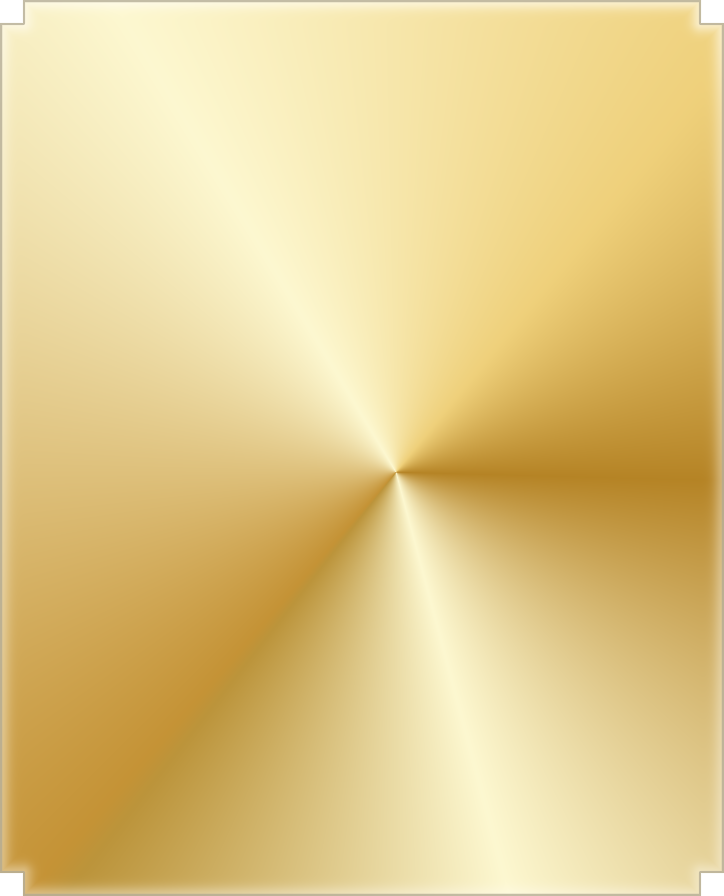
Write a Shadertoy shader that draws this background.

```glsl
// Linear blend between two angular stops, in degrees
vec3 stop(vec3 base, vec3 next, float from, float to, float angle) {
    return mix(base, next, clamp((angle - from) / (to - from), 0.0, 1.0));
}

// Conic sweep of brushed gold, counter-clockwise from the dark ray
vec3 goldSweep(float angle) {
    vec3 bronze = vec3(0.71, 0.515, 0.145);
    vec3 cream = vec3(0.99, 0.97, 0.815);
    vec3 color = stop(bronze, vec3(0.935, 0.815, 0.48), 0.0, 52.5, angle);
    color = stop(color, cream, 52.5, 122.5, angle);
    color = stop(color, vec3(0.77, 0.575, 0.21), 122.5, 230.5, angle);
    color = stop(color, vec3(0.735, 0.58, 0.23), 230.5, 233.5, angle);
    color = stop(color, cream, 233.5, 286.5, angle);
    return stop(color, bronze, 286.5, 360.0, angle);
}

// Depth inside a rectangle with square notches cut from its corners
float plaqueDepth(vec2 p, vec2 size, float notch) {
    vec2 edge = 0.5 * size - abs(p - 0.5 * size);
    vec2 inner = edge - notch;
    float corner = length(max(inner, 0.0)) + min(max(inner.x, inner.y), 0.0);
    return min(min(edge.x, edge.y), corner);
}

void mainImage(out vec4 fragColor, in vec2 fragCoord) {
    vec2 p = fragCoord / iResolution.y;
    vec2 size = vec2(iResolution.x / iResolution.y, 1.0);
    float pixel = 1.0 / iResolution.y;

    // Metallic rays
    vec2 ray = p - vec2(0.547, 0.473) * size;
    float angle = mod(degrees(atan(ray.y, ray.x)) + 1.5, 360.0);
    vec3 color = goldSweep(angle);

    // Soft inner glow, strongest along the top
    float depth = plaqueDepth(p, size, 0.0255);
    float glow = mix(0.4, 0.65, smoothstep(0.85, 1.0, p.y));
    color = mix(color, vec3(1.0, 0.99, 0.95), glow * exp(-pow(max(depth, 0.0) / 0.011, 2.0)));

    // Thin grey outline and white surround
    float outline = 1.0 - smoothstep(-0.5 * pixel, 0.5 * pixel, depth - 0.0026);
    color = mix(color, vec3(0.69, 0.66, 0.57), 0.75 * outline);
    float inside = smoothstep(-0.5 * pixel, 0.5 * pixel, depth);
    fragColor = vec4(mix(vec3(1.0), color, inside), 1.0);
}
```
